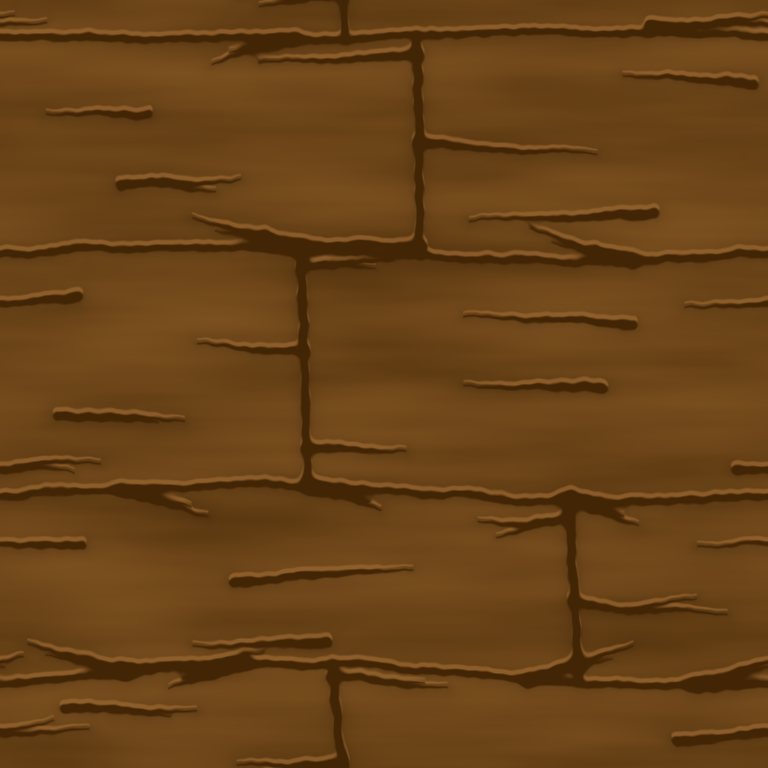
Give the GLSL for this texture, as a Shadertoy shader.

```glsl
// Weathered brown wood: four stacked planks with split seams, butt joints and forked cracks.

const float TAU = 6.2831853;
const int PLANKS = 4;
const vec3 GROOVE = vec3(0.26, 0.145, 0.02);
const vec3 DARK_WOOD = vec3(0.345, 0.21, 0.058);
const vec3 LIGHT_WOOD = vec3(0.50, 0.325, 0.128);
const vec3 RIM = vec3(0.60, 0.40, 0.185);

// Per plank, top to bottom: upper seam height, seam sway, sway phase, joint position
const vec4 LAYOUT[PLANKS] = vec4[PLANKS](
    vec4(0.952, 0.004, 0.75, 0.548),
    vec4(0.669, 0.009, 0.25, 0.397),
    vec4(0.357, 0.011, 0.30, 0.745),
    vec4(0.121, 0.015, 0.38, 0.437));

vec2 hash2(vec2 p) {
    vec3 q = fract(p.xyx * vec3(0.1031, 0.1030, 0.0973));
    q += dot(q, q.yzx + 33.33);
    return fract((q.xx + q.yz) * q.zy);
}

float cornerSlope(vec2 cell, vec2 offset, vec2 period) {
    float angle = TAU * hash2(mod(cell, period) + 17.0).x;
    return dot(vec2(cos(angle), sin(angle)), offset);
}

// Gradient noise over the unit square that wraps on all sides
float gradientNoise(vec2 uv, vec2 period) {
    vec2 p = uv * period, i = floor(p), f = p - i;
    vec2 u = f * f * f * (f * (f * 6.0 - 15.0) + 10.0);
    vec2 e = vec2(1.0, 0.0);
    return mix(mix(cornerSlope(i, f, period), cornerSlope(i + e, f - e, period), u.x),
               mix(cornerSlope(i + e.yx, f - e.yx, period), cornerSlope(i + 1.0, f - 1.0, period), u.x), u.y);
}

float smoothMin(float a, float b, float k) {
    float h = max(k - abs(a - b), 0.0) / k;
    return min(a, b) - h * h * k * 0.25;
}

// Distance to a tapered stroke on the wrapping canvas
float stroke(vec2 p, vec2 root, vec2 reach, float startWidth, float endWidth) {
    vec2 q = p - root;
    q -= round(q);
    float t = clamp(dot(q, reach) / dot(reach, reach), 0.0, 1.0);
    return length(q - reach * t) - mix(startWidth, endWidth, t);
}

// Tapered crack with an optional side branch
float crack(vec2 p, vec2 root, vec2 reach, float width, float fork) {
    float d = stroke(p, root, reach, width, 0.001);
    if (fork != 0.0) {
        vec2 branch = vec2(reach.x * 0.45, fork);
        d = smoothMin(d, stroke(p, root + reach * 0.35, branch, width * 0.6, 0.0008), 0.006);
    }
    return d;
}

float seamHeight(vec4 plank, float x) {
    return plank.x + plank.y * cos(TAU * (x - plank.z));
}

// Distance to every seam, joint and crack
float grooves(vec2 p) {
    p.y += 0.007 * gradientNoise(p, vec2(14.0, 9.0)) + 0.003 * gradientNoise(p, vec2(65.0, 50.0));
    p.x += 0.004 * gradientNoise(p + 0.37, vec2(30.0, 45.0));
    float d = 1.0;
    for (int i = 0; i < PLANKS; i++) {
        vec4 plank = LAYOUT[i];
        float row = float(i);

        // Seam above the plank and the joint dividing it
        float gap = p.y - seamHeight(plank, p.x);
        d = smoothMin(d, abs(gap - round(gap)) - 0.0048, 0.006);
        vec2 top = vec2(plank.w - 0.005, seamHeight(plank, plank.w));
        float span = fract(top.y - seamHeight(LAYOUT[(i + 1) % PLANKS], plank.w));
        vec2 joint = vec2(0.004 + 0.005 * row, -span);
        d = smoothMin(d, stroke(p, top, joint, 0.0065, 0.0055), 0.006);

        // Cracks in separate lanes; every third one starts at the joint
        float lanes = round(span * 25.0);
        for (float j = 0.0; j < lanes; j++) {
            vec2 r = hash2(vec2(j * 7.0 + 3.0, row * 13.0 + 5.0));
            vec2 s = hash2(vec2(j * 11.0 + 41.0, row * 5.0 + 23.0));
            float side = mod(j + row, 2.0) < 0.5 ? -1.0 : 1.0;
            bool attached = mod(j, 3.0) < 0.5;
            float depth = (j + 0.55 + 0.4 * (r.y - 0.5)) / lanes;
            vec2 root = top + joint * depth;
            float heading = side;
            if (!attached) {
                root.x += side * (0.28 + 0.17 * r.x);
                heading = s.x < 0.5 ? -1.0 : 1.0;
            }
            vec2 reach = vec2(heading * (0.11 + 0.13 * s.y), 0.03 * (r.x - 0.5));
            float fork = s.x + 0.12 * row > 0.55 ? 0.028 * (s.y - 0.5) + 0.006 * side : 0.0;
            d = smoothMin(d, crack(p, root, reach, 0.0055 + 0.002 * r.y, fork), 0.01);
        }

        // Splits peeling off the seam, more of them on lower seams
        for (float k = 0.0; k <= row; k++) {
            vec2 r = hash2(vec2(k * 17.0 + 61.0, row * 29.0 + 7.0));
            float x = (k + 0.2 + 0.6 * r.x) / (row + 1.0);
            vec2 reach = vec2(r.y < 0.5 ? -1.0 : 1.0, r.x < 0.5 ? -0.32 : 0.32) * (0.09 + 0.05 * r.x);
            d = smoothMin(d, crack(p, vec2(x, seamHeight(plank, x)), reach, 0.008, reach.y * 0.25), 0.018);
        }
    }
    return d;
}

// Broad horizontal bands, smears and fine grain
vec3 wood(vec2 p) {
    float warp = 0.035 * gradientNoise(p, vec2(3.0, 5.0));
    float tone = 0.53 + 0.17 * cos(6.0 * TAU * (p.y + warp - 0.92));
    tone += 0.50 * gradientNoise(p, vec2(3.0, 11.0));
    tone += 0.28 * gradientNoise(p + 0.21, vec2(5.0, 30.0));
    tone += 0.10 * gradientNoise(p + 0.53, vec2(9.0, 80.0));
    return mix(DARK_WOOD, LIGHT_WOOD, clamp(tone, 0.0, 1.0));
}

void mainImage(out vec4 fragColor, in vec2 fragCoord) {
    vec2 p = fragCoord / iResolution.xy;
    float soft = max(0.0018, 1.0 / iResolution.y);
    float d = grooves(p);
    float lit = 1.0 - smoothstep(-soft, soft, grooves(p - vec2(0.0, 0.006)));

    vec3 color = wood(p) * (1.0 - 0.12 * exp(-max(d, 0.0) / 0.008));
    color = mix(color, RIM, 0.75 * lit);
    color = mix(GROOVE, color, smoothstep(-soft, soft, d));
    fragColor = vec4(color, 1.0);
}
```
